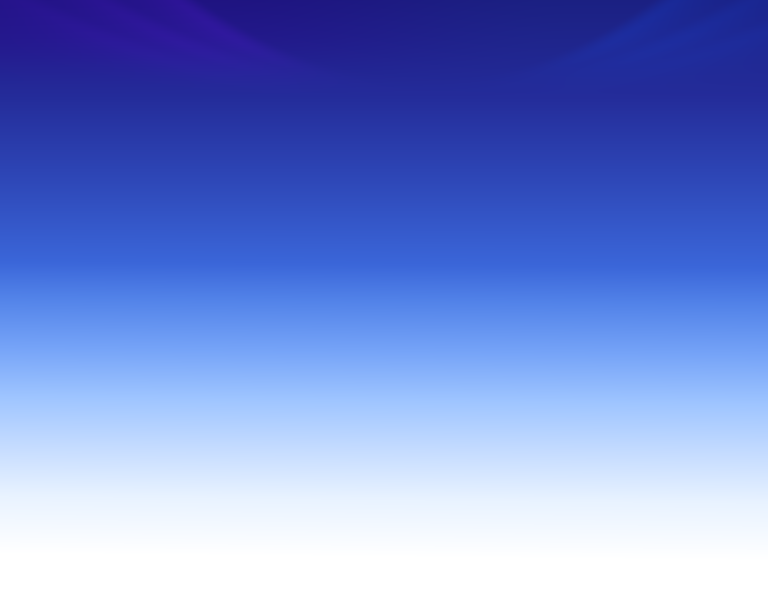
A Shadertoy shader for this background:

```glsl
#define ARC_COUNT 3
#define ARC_CENTER 0.555
#define ARC_DEPTH 0.138
#define ARC_HALF_WIDTH 0.305
#define ARC_SPREAD 0.10
#define ARC_SOFTNESS 0.018
#define GLOW_FADE 0.045
#define SKY_TILT 0.012
#define VIOLET_GLOW vec3(0.085, 0.005, 0.13)
#define BLUE_GLOW vec3(-0.01, 0.055, 0.13)
#define VIOLET_SHADE vec3(0.015, -0.05, -0.005)

// Sky colours in rgb, with depth below the top edge in w
const vec4 SKY[10] = vec4[10](
    vec4(0.105, 0.125, 0.51, 0.00),
    vec4(0.14, 0.17, 0.60, 0.155),
    vec4(0.18, 0.28, 0.72, 0.293),
    vec4(0.23, 0.40, 0.85, 0.43),
    vec4(0.32, 0.51, 0.91, 0.488),
    vec4(0.46, 0.64, 0.97, 0.57),
    vec4(0.62, 0.77, 1.00, 0.65),
    vec4(0.77, 0.86, 1.00, 0.73),
    vec4(0.91, 0.95, 1.00, 0.81),
    vec4(1.00, 1.00, 1.00, 0.905));

vec3 skyGradient(float depth) {
    vec3 color = SKY[0].rgb;
    for (int i = 1; i < 10; i++) {
        float blend = clamp((depth - SKY[i - 1].w) / (SKY[i].w - SKY[i - 1].w), 0.0, 1.0);
        color = mix(color, SKY[i].rgb, blend);
    }
    return color;
}

// Light that is sharp on the inside of a hanging arc and fades outward
float arcGlow(vec2 p, float halfWidth, float arcDepth) {
    float offset = (p.x - ARC_CENTER) / halfWidth;
    float slope = 2.0 * arcDepth * offset / halfWidth;
    float dist = (p.y - arcDepth * (1.0 - offset * offset)) / sqrt(1.0 + slope * slope);
    float edge = smoothstep(-0.5 * ARC_SOFTNESS, ARC_SOFTNESS, dist);
    return edge * exp(-max(dist, 0.0) / GLOW_FADE);
}

void mainImage(out vec4 fragColor, in vec2 fragCoord) {
    vec2 uv = fragCoord / iResolution.xy;
    vec2 p = vec2(uv.x, 1.0 - uv.y);

    // Slightly tilted sky
    float tilt = SKY_TILT * (p.x - 0.5) * smoothstep(0.3, 0.5, p.y);
    vec3 color = skyGradient(p.y - tilt);

    // Violet shade in the upper left
    float topFade = 1.0 - smoothstep(0.05, 0.17, p.y);
    color += VIOLET_SHADE * topFade * (1.0 - smoothstep(0.25, 0.75, p.x));

    // Nested arcs, violet at the left and blue at the right
    float glow = 0.0;
    for (int i = 0; i < ARC_COUNT; i++) {
        float ring = float(i);
        float strength = 1.0 / (1.0 + 0.8 * ring);
        glow += strength * arcGlow(p, ARC_HALF_WIDTH + ARC_SPREAD * ring, ARC_DEPTH + 0.01 * ring);
    }
    vec3 tint = mix(VIOLET_GLOW, BLUE_GLOW, smoothstep(0.35, 0.75, p.x));
    float sideWeight = smoothstep(0.0, 0.3, abs(p.x - ARC_CENTER));
    color += tint * glow * topFade * mix(0.25, 0.9, sideWeight);

    fragColor = vec4(clamp(color, 0.0, 1.0), 1.0);
}
```
